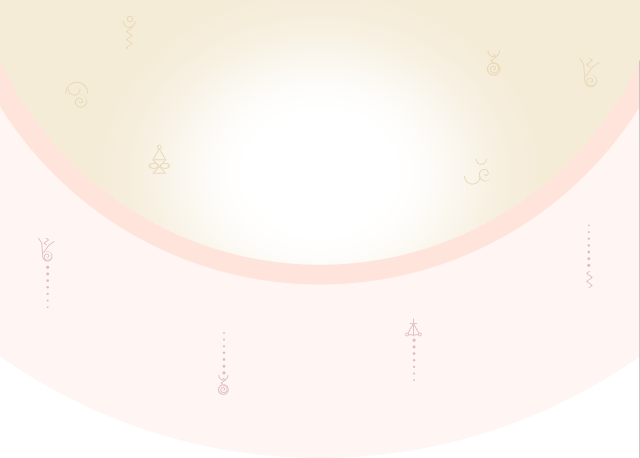
A Shadertoy shader for this background:

```glsl
const float TAU = 6.2831853;

// Coverage of a shape, smoothed over one pixel
float ink(float d) {
    return clamp(0.5 - d * iResolution.x / 100.0, 0.0, 1.0);
}

float segment(vec2 p, vec2 a, vec2 b) {
    vec2 ab = b - a;
    return length(p - a - ab * clamp(dot(p - a, ab) / dot(ab, ab), 0.0, 1.0));
}

float ring(vec2 p, float r) {
    return abs(length(p) - r);
}

// Lower half of a ring
float cup(vec2 p, float r) {
    return p.y < 0.0 ? ring(p, r) : length(vec2(abs(p.x) - r, p.y));
}

float spiral(vec2 p, float r, float pitch) {
    float turn = length(p) / pitch - atan(p.y, p.x) / TAU;
    return max(abs(fract(turn) - 0.5) * pitch, length(p) - r);
}

// Upright wavy line
float squiggle(vec2 p, float halfHeight) {
    float d = abs(p.x - 0.35 * sin(p.y * 5.0)) * 0.6;
    return max(d, abs(p.y) - halfHeight);
}

// Spiral below a short wave and a cup
float coil(vec2 p) {
    float d = min(spiral(p, 1.0, 0.5), ring(p, 0.95));
    d = min(d, squiggle(p - vec2(0.0, 1.6), 0.6));
    return min(d, cup(p - vec2(0.0, 2.8), 0.9));
}

// Two spreading arms that end in a curl
float sprout(vec2 p) {
    float d = min(spiral(p, 0.9, 0.6), cup(p, 0.9));
    d = min(d, segment(p, vec2(-1.7, 3.5), vec2(-1.1, 2.6)));
    d = min(d, segment(p, vec2(-1.1, 2.6), vec2(-0.9, 0.0)));
    d = min(d, segment(p, vec2(1.3, 2.9), vec2(0.3, 2.2)));
    d = min(d, segment(p, vec2(0.3, 2.2), vec2(-0.7, 0.8)));
    return min(d, squiggle(p - vec2(-0.2, 2.9), 0.6));
}

// Stacked triangles with a ring on top and side loops
float tower(vec2 p) {
    p.x = abs(p.x);
    float d = ring(p - vec2(0.0, 2.0), 0.28);
    d = min(d, segment(p, vec2(0.0, 1.7), vec2(1.0, 0.0)));
    d = min(d, segment(p, vec2(0.0), vec2(1.0, 0.0)));
    d = min(d, segment(p, vec2(1.0, 0.0), vec2(0.0, -1.1)));
    d = min(d, ring((p - vec2(0.85, -0.95)) * vec2(0.6, 1.0), 0.4));
    d = min(d, segment(p, vec2(0.0, -1.1), vec2(1.0, -2.1)));
    return min(d, segment(p, vec2(0.0, -2.1), vec2(1.0, -2.1)));
}

float trident(vec2 p) {
    p.x = abs(p.x);
    float d = segment(p, vec2(0.0, 1.8), vec2(0.0, -0.8));
    d = min(d, segment(p, vec2(0.0, 1.1), vec2(0.5, 1.1)));
    d = min(d, segment(p, vec2(0.0, 1.1), vec2(0.85, -0.4)));
    d = min(d, segment(p, vec2(0.0, -0.7), vec2(0.8, -0.6)));
    return min(d, ring(p - vec2(1.0, -0.6), 0.22));
}

// Seven dots that shrink away from the start
float dotString(vec2 p, float direction) {
    float d = 1e3;
    for (float i = 0.0; i < 7.0; i++) {
        vec2 centre = vec2(0.0, i * 1.04 * direction);
        d = min(d, length(p - centre) - mix(0.24, 0.13, i / 6.0));
    }
    return d;
}

void mainImage(out vec4 fragColor, in vec2 fragCoord) {
    vec2 p = fragCoord / iResolution.x * 100.0; // percent of the width

    // Nested discs, with a white glow in the innermost
    float glow = length((p - vec2(50.0, 44.5)) / vec2(34.0, 28.0));
    vec3 cream = mix(vec3(1.0), vec3(0.961, 0.925, 0.847), smoothstep(0.3, 1.05, glow));
    vec3 col = mix(vec3(1.0), vec3(1.0, 0.961, 0.949), ink(length(p - vec2(50.0, 86.6)) - 86.6));
    col = mix(col, vec3(1.0, 0.894, 0.86), ink(length(p - vec2(50.0, 85.9)) - 58.8));
    col = mix(col, cream, ink(length(p - vec2(50.0, 85.3)) - 55.1));

    // Gold ornaments
    float gold = ring(p - vec2(20.3, 68.6), 0.42);
    gold = min(gold, cup(p - vec2(20.2, 68.2), 0.9));
    gold = min(gold, squiggle(p - vec2(20.2, 65.7), 1.7));
    gold = min(gold, spiral(p - vec2(12.5, 55.7), 1.0, 0.7));
    gold = min(gold, cup(vec2(12.0, 57.0) - p, 1.7));
    gold = min(gold, cup(p - vec2(11.6, 57.6), 0.9));
    gold = min(gold, tower(p - vec2(24.9, 46.6)));
    gold = min(gold, coil(p - vec2(77.15, 60.8)));
    gold = min(gold, sprout(p - vec2(92.3, 58.9)));
    gold = min(gold, spiral(p - vec2(75.8, 44.4), 1.1, 0.9));
    gold = min(gold, cup(p - vec2(73.8, 44.0), 1.2));
    gold = min(gold, cup(p - vec2(75.2, 46.7), 0.8));
    col = mix(col, vec3(0.91, 0.84, 0.71), ink(gold - 0.07));

    // Rose pendants
    float rose = sprout((p - vec2(7.4, 31.5)) / 0.8) * 0.8;
    rose = min(rose, coil((p - vec2(34.9, 10.7)) / 0.78) * 0.78);
    rose = min(rose, trident(p - vec2(64.6, 19.9)));
    rose = min(rose, squiggle(p - vec2(92.1, 27.9), 1.2));
    float dots = min(dotString(p - vec2(7.45, 29.8), -1.0), dotString(p - vec2(35.0, 13.3), 1.0));
    dots = min(dots, dotString(p - vec2(64.7, 18.4), -1.0));
    dots = min(dots, dotString(p - vec2(92.0, 30.1), 1.0));
    col = mix(col, vec3(0.87, 0.74, 0.75), ink(min(rose - 0.07, dots)));

    // Thin grey line down the right edge
    col = mix(col, vec3(0.75), ink(max(99.87 - p.x, p.y - 62.1)));
    fragColor = vec4(col, 1.0);
}
```
